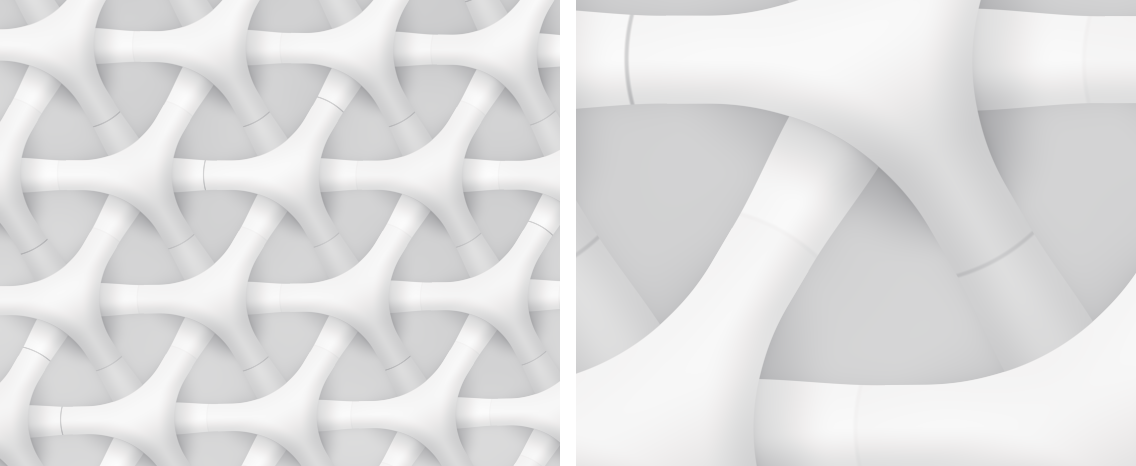
Left, the full canvas; right, a detail of the centre.
A WebGL 2 fragment shader for this pattern:

```glsl
#version 300 es
precision highp float;
// Woven lattice of smooth white three-armed stars, each arm tucked under a neighbour.
uniform vec2 u_resolution;
out vec4 outColor;

float hash(vec2 p) {
  vec3 q = fract(p.xyx * vec3(0.1031, 0.1030, 0.0973));
  q += dot(q, q.yzx + 33.33);
  return fract((q.x + q.y) * q.z);
}

float noise(vec2 p) {
  vec2 i = floor(p), f = fract(p);
  f = f * f * (3.0 - 2.0 * f);
  return mix(mix(hash(i), hash(i + vec2(1, 0)), f.x),
             mix(hash(i + vec2(0, 1)), hash(i + vec2(1, 1)), f.x), f.y);
}

// Arm directions: left, down-right, up-right
vec2 armDir(int i) {
  float a = 3.14159265 + float(i) * 2.0943951;
  return vec2(cos(a), sin(a));
}

float arm(vec2 p, vec2 dir) {
  float t = dot(p, dir);
  return length(p - dir * clamp(t, 0.0, 0.88)) - 0.101 - 0.018 * smoothstep(0.5, 0.82, t);
}

float smin(float a, float b) {
  float h = max(0.31 - abs(a - b), 0.0);
  return min(a, b) - h * h / 1.24;
}

float star(vec2 p) {
  float a = arm(p, armDir(0)), b = arm(p, armDir(1)), c = arm(p, armDir(2));
  return min(smin(a, b), min(smin(b, c), smin(c, a)));
}

// Brightness of a star's surface at p, measured from its centre
float starTone(vec2 p, float d, vec2 id) {
  vec2 e = vec2(0.004, 0.0);
  vec2 normal = vec2(star(p + e.xy) - d, star(p + e.yx) - d) / e.x;
  float tone = 0.978 - 0.105 * smoothstep(-0.08, 0.27, dot(p, armDir(1)));
  float rim = smoothstep(-0.11, 0.0, d);
  tone -= rim * (0.052 - 0.045 * dot(normal, vec2(-0.4, 0.9)));
  tone -= 0.02 * noise(p * 3.0 + id * 7.0);

  // Seams across the arms, some clearer than others
  for (int i = 0; i < 3; i++) {
    vec2 dir = armDir(i);
    float t = dot(p, dir), side = dot(p, vec2(-dir.y, dir.x));
    float onArm = step(abs(side), 0.16) * step(0.3, t);
    float chance = hash(id + float(i) * 17.0 + 40.0);
    float strength = i == 1 ? 0.05 + 0.06 * chance : 0.012 + 0.13 * step(0.84, chance);
    float along = t + 1.2 * side * side - 0.53 - 0.05 * chance;
    tone -= onArm * strength * (1.0 - smoothstep(0.001, 0.008, abs(along)));
    tone += onArm * 0.012 * smoothstep(0.0, 0.01, along);
  }
  return tone;
}

void main() {
  // Gentle perspective, then lattice units of one star spacing
  vec2 u = gl_FragCoord.xy / u_resolution.y * 3.143 - vec2(1.70, 1.961);
  float v = u.y * (1.0 + 0.0122 * u.x);
  vec2 q = vec2(u.x * (1.0 + 0.0142 * u.x) * (1.009 - 0.0203 * u.y),
                1.026 * v - 0.0223 * v * v) - vec2(0.251, 0.0);
  float px = 2.4 / u_resolution.y;

  // Hazy backdrop
  float tone = 0.832 - 0.012 * u.y - 0.004 * u.x + 0.03 * (noise(u * 2.3 + 9.0) - 0.5);

  float row = round(q.y / 0.8660254);
  vec2 nearest = vec2(round(q.x - 0.5 * row), row);

  // First pass: whole stars; second pass: their hubs, lying over the arm tips
  for (int k = 0; k < 18; k++) {
    vec2 id = nearest + vec2(k % 3 - 1, (k / 3) % 3 - 1);
    vec2 p = q - vec2(id.x + 0.5 * id.y, id.y * 0.8660254);
    float r = length(p), d = star(p);
    bool hub = k >= 9;
    if (hub && r > 0.5) continue;
    if (hub) {
      // Soft shadow, weakest towards the light at the upper left
      float away = 0.55 - 0.45 * dot(p / max(r, 0.001), vec2(-0.5, 0.866));
      float fade = 1.0 - smoothstep(0.3, 0.5, r);
      float reach = 1.0 - smoothstep(0.0, 0.17, max(d, 0.0));
      tone *= 1.0 - fade * away * (0.15 * reach + 0.06 * exp(-max(d, 0.0) / 0.012));
    } else {
      tone *= 1.0 - 0.035 * exp(-max(d, 0.0) / 0.03);
    }
    if (d < px) {
      float cover = 1.0 - smoothstep(-px, px, d);
      tone = mix(tone, starTone(p, d, id), cover);
    }
  }

  // Cool tint in the shadows, faint warmth in the half-lights
  vec3 color = vec3(tone) + vec3(-0.02, -0.015, 0.03) * clamp(0.9 - tone, 0.0, 0.2);
  color.r += 0.006 * smoothstep(0.88, 0.92, tone) * (1.0 - smoothstep(0.93, 0.97, tone));
  outColor = vec4(clamp(color, 0.0, 1.0), 1.0);
}
```
